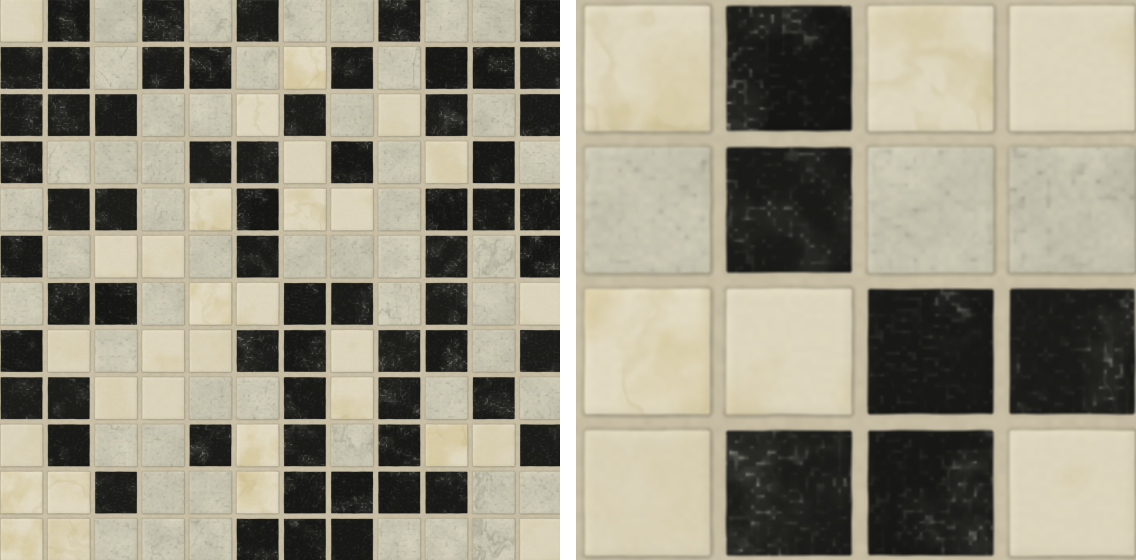
Left: the whole. Right: its middle third, enlarged.
Give the GLSL for this texture, as a Shadertoy shader.

```glsl
// Square stone mosaic: black, grey and cream tiles set in tan grout.
// A hash per cell picks the stone; layered value noise adds clouds, veins
// and grain, and the distance to the tile edge shapes bevel and joint.

#define REPEATS vec2(11.86, 11.87)   // tiles across and down
#define OFFSET vec2(0.043, 0.07)     // part of the first tile cut off
#define HALF_TILE 0.442              // half tile width, in cells
#define SOFTNESS 0.016               // edge blur, in cells
#define BLACK_SHARE 0.39
#define CREAM_SHARE 0.24
#define SEED 3.7
#define BLACK vec3(0.085, 0.086, 0.077)
#define GREY vec3(0.785, 0.772, 0.695)
#define CREAM vec3(0.868, 0.838, 0.742)
#define GROUT vec3(0.780, 0.745, 0.645)
#define JOINT_SHADE vec3(0.650, 0.620, 0.530)

float hash(vec2 p) {
    return fract(sin(dot(p, vec2(127.1, 311.7))) * 43758.5453);
}

float noise(vec2 p) {
    vec2 i = floor(p), f = fract(p);
    f = f * f * (3.0 - 2.0 * f);
    return mix(mix(hash(i), hash(i + vec2(1, 0)), f.x),
               mix(hash(i + vec2(0, 1)), hash(i + vec2(1, 1)), f.x), f.y);
}

float fbm(vec2 p) {
    float sum = 0.0, amplitude = 0.53;
    for (int i = 0; i < 4; i++) {
        sum += amplitude * noise(p);
        p = mat2(1.6, 1.2, -1.2, 1.6) * p + 3.1;
        amplitude *= 0.5;
    }
    return sum;
}

// Thin wandering lines along the middle level of warped noise
float veins(vec2 p) {
    float n = fbm(p + 0.8 * fbm(p * 1.7 + 5.0));
    return 1.0 - smoothstep(0.0, 0.05, abs(n - 0.5));
}

vec3 blackStone(vec2 p, float tone) {
    float wisps = smoothstep(0.45, 0.8, fbm(p * 3.0));
    float flecks = pow(noise(p * 26.0), 5.0);
    float light = 0.025 * tone + 0.05 * wisps + flecks * (0.07 + 0.25 * wisps);
    light += 0.05 * veins(p * 1.4) * wisps;
    return BLACK + light * vec3(1.0, 1.0, 0.93);
}

vec3 greyStone(vec2 p, float tone) {
    float clouds = fbm(p * 2.5) - 0.5;
    float grain = noise(p * 24.0) - 0.5;
    float pits = pow(noise(p * 17.0 + 9.0), 6.0);
    float veined = smoothstep(0.35, 0.9, tone) * smoothstep(0.35, 0.65, noise(p * 1.5));
    float light = 0.09 * clouds + 0.035 * grain - 0.09 * pits;
    light += 0.03 * (tone - 0.5) - 0.09 * veined * veins(p * vec2(1.8, 1.1));
    return GREY + light * vec3(1.0, 0.95, 0.92);
}

vec3 creamStone(vec2 p, float tone) {
    float clouds = smoothstep(0.4, 0.75, fbm(p * 1.8));
    float grain = noise(p * 22.0) - 0.5;
    vec3 stain = vec3(0.03, 0.045, 0.09) * clouds * (0.3 + tone);
    stain += vec3(0.025, 0.03, 0.05) * veins(p) * step(0.5, tone);
    return CREAM - stain + 0.012 * grain + 0.025 * (tone - 0.5);
}

void mainImage(out vec4 fragColor, in vec2 fragCoord) {
    vec2 grid = fragCoord / iResolution.xy * REPEATS + OFFSET;
    vec2 cell = floor(grid), local = fract(grid) - 0.5;
    float blur = max(SOFTNESS, 0.75 * REPEATS.y / iResolution.y);

    // Stone kind, tone and grain offset of this cell
    float kind = hash(cell + SEED);
    float tone = hash(cell + SEED + 31.3);
    vec2 stonePos = local + 40.0 * vec2(tone, hash(cell + SEED + 57.9));
    bool isBlack = kind < BLACK_SHARE;
    vec3 stone = greyStone(stonePos, tone);
    if (isBlack) stone = blackStone(stonePos, tone);
    else if (kind < BLACK_SHARE + CREAM_SHARE) stone = creamStone(stonePos, tone);

    // Square tile with a slightly irregular cut and barely rounded corners
    vec2 wobble = vec2(noise(grid.yx * 7.0), noise(grid * 7.0 + 20.0)) - 0.5;
    vec2 q = abs(local + 0.008 * wobble) - HALF_TILE + 0.02;
    float edge = length(max(q, 0.0)) + min(max(q.x, q.y), 0.0) - 0.02;

    // Bevel lit from the upper left
    vec2 side = sign(local) * smoothstep(0.36, 0.45, abs(local));
    float bevel = clamp(side.y - side.x, -1.0, 1.0);
    stone += (isBlack ? 0.008 : 0.022) * bevel;

    // Joint: shaded beside light stone, paler in the middle
    float shade = 1.0 - smoothstep(0.0, 0.045, edge);
    shade *= isBlack ? 0.15 : 0.75 - 0.25 * bevel;
    vec3 joint = mix(GROUT, JOINT_SHADE, shade);
    joint += 0.03 * (noise(grid * 18.0) - 0.5) + 0.03 * (fbm(grid * 0.8) - 0.5);

    vec3 color = mix(stone, joint, smoothstep(-blur, blur, edge));
    fragColor = vec4(clamp(color, 0.0, 1.0), 1.0);
}
```
